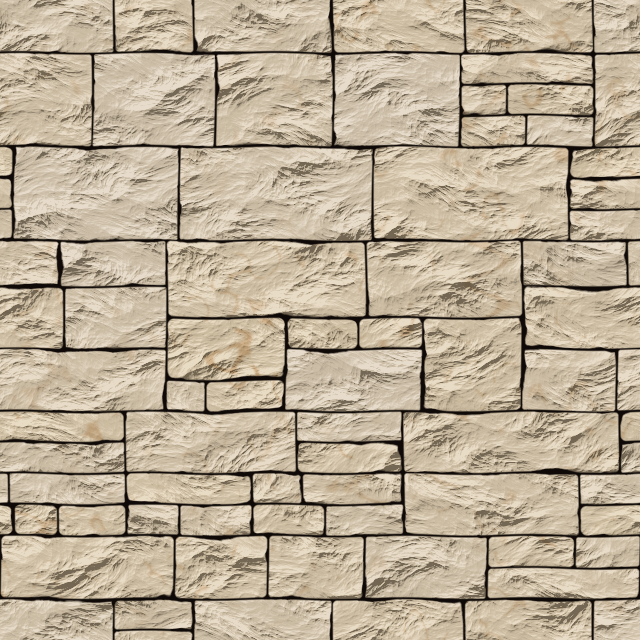
Write a Shadertoy shader that draws this texture.

```glsl
// Dry-stacked wall of rough cream limestone blocks with thin dark joints; tiles on all sides.
#define COURSE 0.0488      // height of the thinnest course
#define MAX_HEIGHT 0.155   // tallest block
#define MAX_WIDTH 0.34     // widest block
#define JOINT 0.0011       // half width of the tightest joint
#define CHIP 0.007         // depth of chips along the edges
#define WOBBLE 0.0013      // waviness of the courses
#define ROCK_SCALE 12.0    // coarsest facets across the canvas
#define WARP 0.19          // bending of the facets
#define SEED vec2(17.0, 5.0)

const float TAU = 6.2831853;
const vec3 LIGHT_STONE = vec3(0.90, 0.85, 0.77);
const vec3 STONE = vec3(0.80, 0.74, 0.64);
const vec3 SHADED_STONE = vec3(0.51, 0.46, 0.38);
const vec3 EDGE_BROWN = vec3(0.30, 0.26, 0.21);
const vec3 JOINT_DARK = vec3(0.06, 0.04, 0.03);
const vec3 OCHRE = vec3(0.64, 0.47, 0.28);

// Bed joints that run the full width, measured from the lowest one
const float BEDS[6] = float[6](0.0, 0.099, 0.293, 0.560, 0.707, 1.0);
const float LOWEST_BED = 0.064;

vec2 hash2(vec2 p) {
    vec3 q = fract(p.xyx * vec3(0.1031, 0.1030, 0.0973));
    q += dot(q, q.yzx + 33.33);
    return fract((q.xx + q.yz) * q.zy);
}

// Squared distance to the nearest scattered point
float cellular(vec2 p) {
    vec2 cell = floor(p), f = p - cell;
    float nearest = 4.0;
    for (int y = -1; y <= 1; y++)
        for (int x = -1; x <= 1; x++) {
            vec2 g = vec2(x, y);
            vec2 r = g + hash2(cell + g) - f;
            nearest = min(nearest, dot(r, r));
        }
    return nearest;
}

// Chipped rock face: gently warped cellular octaves
float relief(vec2 p) {
    const mat2 TURN = mat2(1.6, 1.2, -1.2, 1.6);
    float height = 0.0, gain = 1.0;
    p *= ROCK_SCALE * vec2(1.0, 1.5);
    for (int i = 0; i < 5; i++) {
        p += WARP * sin(p.yx * 1.9 + vec2(1.3, 4.1) * float(i + 1));
        height += gain * cellular(p);
        p = TURN * p;
        gain *= 0.5;
    }
    return height;
}

// Cuts a band into blocks; lo and size shrink to the block that holds p
vec2 findBlock(vec2 p, float band, inout vec2 lo, inout vec2 size) {
    vec2 id = vec2(1.0, band);
    for (int i = 0; i < 10; i++) {
        vec2 r = hash2(id + SEED);
        bool tall = size.y > MAX_HEIGHT && size.x < 0.7;
        bool wide = size.x > min(MAX_WIDTH, (3.2 + 2.2 * r.y) * size.y);
        bool layered = size.y > 0.085 && size.x > 0.1 && fract(r.y * 7.0) < 0.3;
        if (!tall && !wide && !layered) break;
        bool across = tall || !wide;
        vec2 axis = across ? vec2(0, 1) : vec2(1, 0);
        float extent = dot(size, axis);
        float cut = extent * mix(0.33, 0.67, r.x);
        if (across) cut = COURSE * max(1.0, floor(cut / COURSE + 0.5));
        float side = step(cut, dot(p - lo, axis));
        lo += axis * cut * side;
        size += axis * (mix(cut, extent - cut, side) - extent);
        id.x = 2.0 * id.x + side;
    }
    return id;
}

float roundedBox(vec2 p, vec2 halfSize, float radius) {
    vec2 q = abs(p) - halfSize + radius;
    return length(max(q, 0.0)) + min(max(q.x, q.y), 0.0) - radius;
}

void mainImage(out vec4 fragColor, in vec2 fragCoord) {
    vec2 p = fragCoord / iResolution.xy;
    float pixel = 1.0 / iResolution.y;

    // Band and block under this point
    p += WOBBLE * sin(TAU * (p.yx * vec2(3.0, 5.0) + vec2(0.2, 0.6)));
    p.y = fract(p.y - LOWEST_BED);
    int band = 0;
    for (int i = 1; i < 5; i++) if (p.y >= BEDS[i]) band = i;
    p.x = fract(p.x + 0.37 * float(band));
    vec2 lo = vec2(0.0, BEDS[band]);
    vec2 size = vec2(1.0, BEDS[band + 1] - BEDS[band]);
    vec2 id = findBlock(p, float(band), lo, size);
    vec2 rnd = hash2(id * 3.0 + 41.0);
    vec2 local = p - lo - 0.5 * size;
    vec2 q = local + 20.0 * rnd;

    // Slope of the rock face toward the light at the upper left
    const float STEP = 0.002;
    float height = relief(q);
    float slope = height - relief(q + STEP * vec2(-0.5, 0.87));
    float tone = slope / (STEP * ROCK_SCALE * 1.6);
    tone *= 0.9 + 0.45 * sin(q.x * 31.0 + 2.0 * sin(q.y * 43.0));

    // Block outline, slightly askew and chipped
    vec2 skewed = local + local.yx * (rnd - 0.5) * vec2(0.03, 0.01);
    float d = roundedBox(skewed, 0.5 * size - JOINT, mix(0.003, 0.011, rnd.x * rnd.x));
    d += CHIP * max(height - 0.45, 0.0);

    // Rim light, variation between blocks and broad mottling
    tone += smoothstep(-0.008, 0.0, d) * 1.4 * local.y / size.y;
    tone += 0.4 * (rnd.y - 0.5) + 0.15 * sin(q.x * 37.0 + 3.0 * sin(q.y * 29.0));
    vec3 color = tone > 0.0 ? mix(STONE, LIGHT_STONE, min(0.72 * tone, 1.1))
                            : mix(STONE, SHADED_STONE, min(0.27 * tone * tone, 1.2));
    color *= 1.0 + (rnd.x - 0.5) * vec3(0.01, 0.0, -0.035);

    // Rust stains, then the joints
    float stain = smoothstep(0.35, 0.8, cellular(q * 19.0 + 0.6 * sin(q.yx * 90.0)));
    color = mix(color, color * OCHRE / STONE, stain * 0.5 * rnd.x);
    color = mix(color, EDGE_BROWN, 0.6 * smoothstep(-0.0022, 0.0, d));
    color = mix(color, JOINT_DARK, smoothstep(-0.7 * pixel, 0.7 * pixel, d));
    fragColor = vec4(color, 1.0);
}
```
